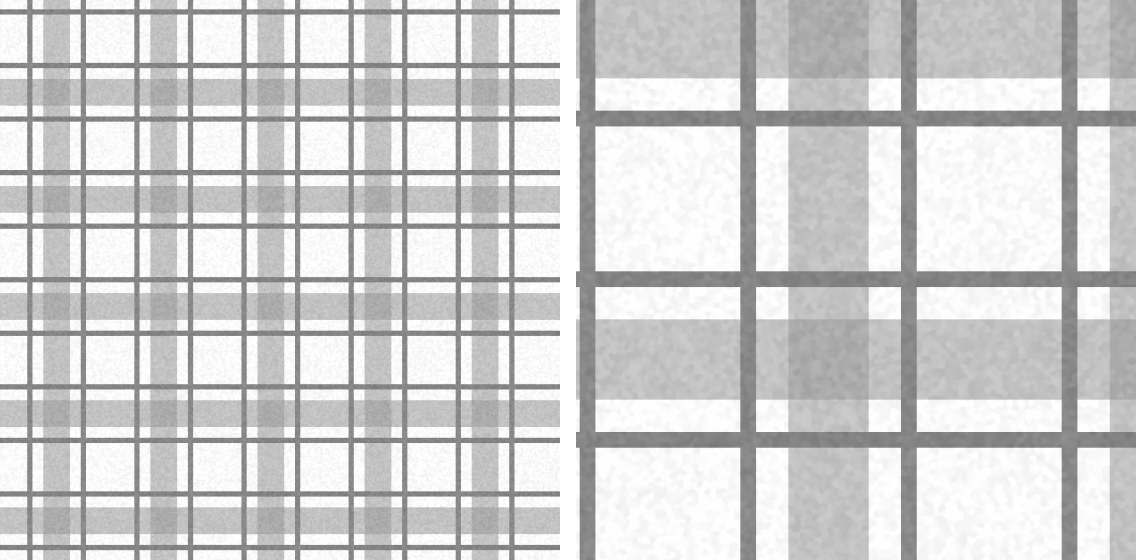
Left, the full canvas; right, a detail of the centre.
Give the GLSL for this pattern, as a three.js fragment shader.

```glsl
// Grey plaid: wide translucent bands cross on white, each framed by a pair of
// thin dark lines. One periodic distance per axis gives both bands and lines;
// a blend of jittered cells adds a fine paper grain.
#define PERIOD 0.19128            // one repeat, in canvas widths
#define ORIGIN vec2(0.1011, 0.0701) // centre of the first band on each axis
#define BAND_WIDTH 0.25           // widths are fractions of a repeat
#define LINE_WIDTH 0.049
#define LINE_OFFSET 0.25          // line centre to band centre
#define PAPER 0.982
#define BAND_TONE 0.607
#define BAND_ALPHA 0.59
#define LINE_TONES vec2(0.535, 0.515) // vertical, horizontal
#define GRAIN_CELLS 300.0
#define GRAIN_AMOUNT 0.085

varying vec2 vUv;

vec3 hash3(vec2 p) {
  vec3 q = fract(p.xyx * vec3(0.1031, 0.1030, 0.0973));
  q += dot(q, q.yxz + 33.33);
  return fract((q.xxy + q.yzz) * q.zyx);
}

// Smooth cellular noise: random cell tones weighted by nearness to their seeds.
float cellGrain(vec2 p) {
  vec2 cell = floor(p);
  vec2 local = fract(p);
  float tone = 0.0;
  float total = 0.0;
  for (int y = -1; y <= 1; y++) {
    for (int x = -1; x <= 1; x++) {
      vec2 neighbour = vec2(float(x), float(y));
      vec3 seed = hash3(cell + neighbour);
      vec2 toSeed = neighbour + seed.xy - local;
      float weight = exp(-6.0 * dot(toSeed, toSeed));
      tone += weight * seed.z;
      total += weight;
    }
  }
  return tone / total - 0.5;
}

// Coverage of a stripe on each axis, smoothed over one pixel.
vec2 stripe(vec2 distanceToCentre, float width, vec2 pixel) {
  return clamp((0.5 * width - distanceToCentre) / pixel + 0.5, 0.0, 1.0);
}

void main() {
  // Distance to the nearest band centre on each axis, in repeats
  vec2 p = (vUv - ORIGIN) / PERIOD;
  vec2 pixel = max(fwidth(p), vec2(0.00001));
  vec2 fromBand = abs(fract(p + 0.5) - 0.5);

  vec2 bands = stripe(fromBand, BAND_WIDTH, pixel);
  vec2 lines = stripe(abs(fromBand - LINE_OFFSET), LINE_WIDTH, pixel);

  // Translucent bands darken where they cross
  float tone = PAPER;
  tone = mix(tone, BAND_TONE, bands.y * BAND_ALPHA);
  tone = mix(tone, BAND_TONE, bands.x * BAND_ALPHA);

  // Opaque lines, vertical ones on top
  tone = mix(tone, LINE_TONES.y, lines.y);
  tone = mix(tone, LINE_TONES.x, lines.x);

  // Fine grain with a softer, broader layer beneath
  float grain = 0.75 * cellGrain(vUv * GRAIN_CELLS)
              + 0.25 * cellGrain(vUv * GRAIN_CELLS * 0.45 + 17.0);
  tone = min(tone + GRAIN_AMOUNT * grain, 0.995);

  gl_FragColor = vec4(vec3(tone), 1.0);
}
```
